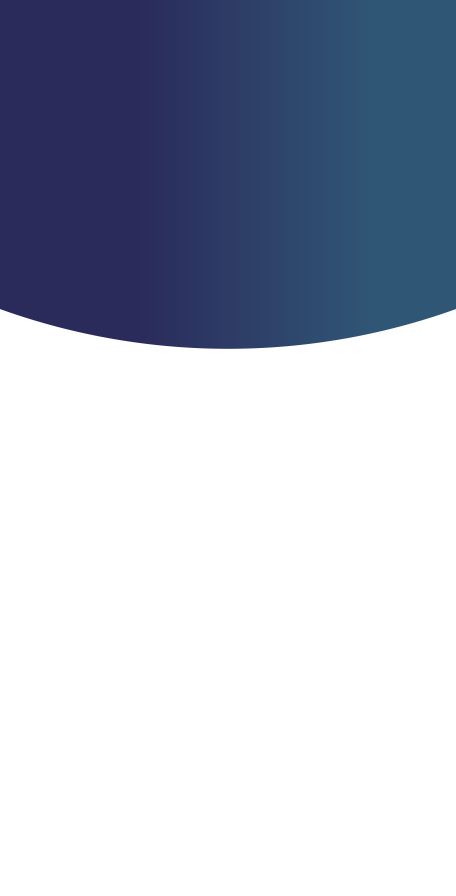
Give the GLSL for this background, as a Shadertoy shader.

```glsl
// A navy to teal header with a shallow curved lower edge above a white page.

#define NAVY vec3(0.167, 0.167, 0.358)
#define TEAL vec3(0.188, 0.337, 0.459)
#define PAGE vec3(1.0)
#define BLEND_START 0.30   // gradient start, fraction of width
#define BLEND_END 0.82     // gradient end, fraction of width
#define CURVE_BOTTOM 0.6107 // lowest point of the curve, fraction of height
#define CURVE_RADIUS 1.477 // in canvas widths

// Signed distance to a circle whose lowest point is the origin.
float curveDistance(vec2 p) {
    return length(p - vec2(0.0, CURVE_RADIUS)) - CURVE_RADIUS;
}

void mainImage(out vec4 fragColor, in vec2 fragCoord) {
    vec2 uv = fragCoord / iResolution.xy;
    float pixel = 1.0 / iResolution.x;

    // Horizontal gradient with a flat band at each end
    float blend = clamp((uv.x - BLEND_START) / (BLEND_END - BLEND_START), 0.0, 1.0);
    vec3 header = mix(NAVY, TEAL, blend);

    // Curved edge; everything above the arc's centre stays filled
    vec2 curveOrigin = vec2(0.5, CURVE_BOTTOM) * iResolution.xy;
    vec2 p = (fragCoord - curveOrigin) * pixel;
    p.y = min(p.y, CURVE_RADIUS);
    float coverage = clamp(0.5 - curveDistance(p) / pixel, 0.0, 1.0);

    fragColor = vec4(mix(PAGE, header, coverage), 1.0);
}
```
